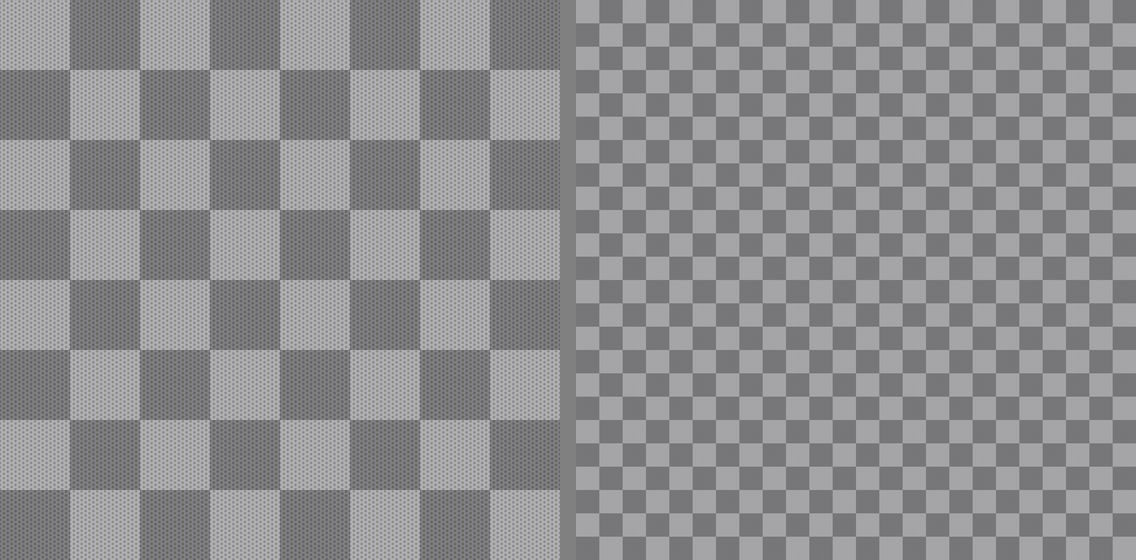
Left, the tile; right, the same tile 3 across and 3 down.
Write a Shadertoy shader that draws this pattern.

```glsl
// Grey checkerboard of eight by eight squares in a fine mesh of hexagonally packed dots.

// Antialiased square wave: +1 in even squares, -1 in odd ones.
vec2 squareWave(vec2 uv) {
    vec2 ramp = abs(fract(uv * 4.0 - 0.25) - 0.5) - 0.25;
    return clamp(ramp * iResolution.xy * 0.5, -1.0, 1.0);
}

// Distance to the nearest point of a wrapped lattice, in dot spacings.
float latticeDistance(vec2 cell) {
    return length((fract(cell + 0.5) - 0.5) * vec2(16.0 / 9.0, 1.0));
}

void mainImage(out vec4 fragColor, in vec2 fragCoord) {
    vec2 uv = fragCoord / iResolution.xy;

    // Checker, dark at the lower left
    vec2 wave = squareWave(uv);
    float light = 0.5 - 0.5 * wave.x * wave.y;

    // Staggered columns: 18 per square, with 16 dots in each
    vec2 cell = uv * vec2(72.0, 128.0) - vec2(0.0, 0.1875);
    float coolDot = latticeDistance(cell);
    float warmDot = latticeDistance(cell + 0.5);

    // Flatten the mesh where it is too fine to resolve
    float detail = smoothstep(1.5, 3.0, min(iResolution.x, iResolution.y) / 128.0);
    float radius = mix(0.35, min(coolDot, warmDot), detail);

    // Shades from hole to ground, with softer holes on the dark squares
    float darkShade = mix(0.38, 0.53, smoothstep(0.05, 0.6, radius));
    float lightShade = mix(0.50, 0.70, smoothstep(0.0, 0.5, radius));
    vec3 color = vec3(mix(darkShade, lightShade, light));

    // Slightly cool ground, columns tinted cool and warm by turns
    float side = clamp((warmDot - coolDot) * 2.0, -1.0, 1.0);
    float tint = 0.006 + 0.01 * detail * side;
    color += tint * vec3(-0.4, -0.3, 1.0);

    fragColor = vec4(color, 1.0);
}
```
